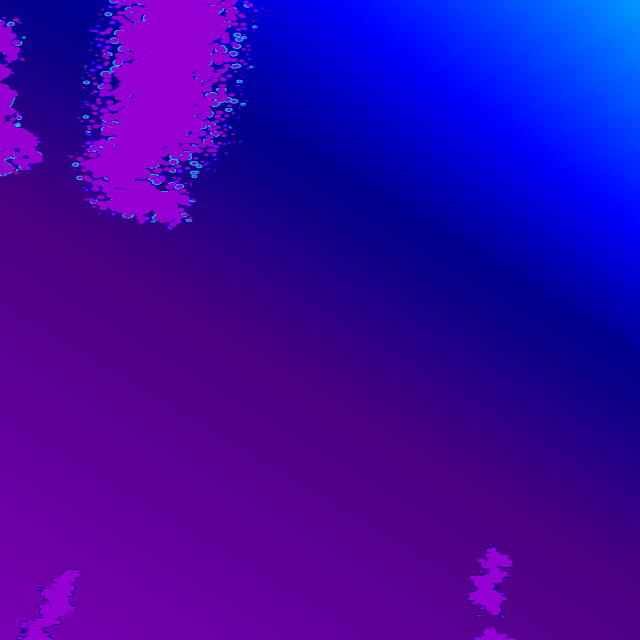
This background is drawn by a Shadertoy shader. Its source:

```glsl
// Diagonal violet-to-azure spectrum gradient with ragged violet speckle clusters.

const float SLOPE = 0.6;                // tilt of the colour bands
const float FAN = 0.6;                  // spread of the blue bands to the right
const float NAVY_AT = -0.036;           // band positions across the tilt
const float INDIGO_AT = 0.32;
const float VIOLET_AT = 1.42;
const float BLUE_AT = -0.28;
const float AZURE_AT = -0.684;
const vec3 VIOLET = vec3(0.58, 0.0, 0.83);
const vec3 INDIGO = vec3(0.29, 0.0, 0.51);
const vec3 NAVY = vec3(0.0, 0.0, 0.545);
const vec3 BLUE = vec3(0.0, 0.0, 1.0);
const vec3 AZURE = vec3(0.0, 0.6, 1.0);
const vec3 CYAN = vec3(0.0, 0.85, 1.0);
const vec2 GRAIN = vec2(72.0, 125.0);   // speckles per canvas side
const float FILL = 1.3;                 // solidity of the cluster cores
const float RIM = 0.16;                 // width of the coloured fringe

// Clusters: segment ends (xy, zw) and their reach
const int CLUSTERS = 9;
const vec4 SPINE[CLUSTERS] = vec4[](
    vec4(0.285, 1.02, 0.250, 0.83), vec4(0.250, 0.83, 0.190, 0.74),
    vec4(0.190, 0.69, 0.270, 0.68), vec4(0.000, 0.95, 0.012, 0.93),
    vec4(0.000, 0.88, 0.005, 0.74), vec4(0.020, 0.80, 0.050, 0.75),
    vec4(0.105, 0.09, 0.055, 0.00), vec4(0.770, 0.12, 0.760, 0.06),
    vec4(0.755, 0.00, 0.790, 0.00));
const float REACH[CLUSTERS] = float[](
    0.135, 0.085, 0.040, 0.032, 0.024, 0.022, 0.026, 0.030, 0.016);

vec2 hash2(vec2 p) {
    vec3 q = fract(p.xyx * vec3(0.1031, 0.1030, 0.0973));
    q += dot(q, q.yzx + 33.33);
    return fract((q.xx + q.yz) * q.zy);
}

// Cellular noise: distance to the nearest site, and that site's random value
vec2 cellular(vec2 p) {
    vec2 cell = floor(p);
    vec2 nearest = vec2(9.0, 0.0);
    for (int y = -1; y <= 1; y++)
    for (int x = -1; x <= 1; x++) {
        vec2 id = cell + vec2(x, y);
        float d = length(id + hash2(id) - p);
        if (d < nearest.x) nearest = vec2(d, hash2(id + 57.0).x);
    }
    return nearest;
}

float segmentDistance(vec2 p, vec2 a, vec2 b) {
    vec2 ab = b - a;
    return length(p - a - ab * clamp(dot(p - a, ab) / dot(ab, ab), 0.0, 1.0));
}

// One on a spine, falling to zero at its reach
float clusterDensity(vec2 p) {
    float density = 0.0;
    for (int i = 0; i < CLUSTERS; i++) {
        float d = segmentDistance(p, SPINE[i].xy, SPINE[i].zw);
        density = max(density, 1.0 - d / REACH[i]);
    }
    return density;
}

vec3 spectrum(vec2 p) {
    float band = 1.0 - p.y - SLOPE * p.x;
    float offset = band - NAVY_AT;
    if (offset < 0.0) {
        band = NAVY_AT + offset * (1.0 + FAN * (p.x - 0.75));
        // faint rays in the bright corner
        float ray = atan(p.y - 0.55, p.x - 0.3);
        band += 0.004 * sin(ray * 75.0) * smoothstep(0.0, -0.5, offset);
    }
    vec3 col = mix(NAVY, INDIGO, smoothstep(NAVY_AT, INDIGO_AT, band) * 0.3
             + 0.7 * clamp((band - NAVY_AT) / (INDIGO_AT - NAVY_AT), 0.0, 1.0));
    col = mix(col, VIOLET, clamp((band - INDIGO_AT) / (VIOLET_AT - INDIGO_AT), 0.0, 1.0));
    col = mix(col, BLUE, clamp((band - NAVY_AT) / (BLUE_AT - NAVY_AT), 0.0, 1.0));
    return mix(col, AZURE, clamp((band - BLUE_AT) / (AZURE_AT - BLUE_AT), 0.0, 1.0));
}

void mainImage(out vec4 fragColor, in vec2 fragCoord) {
    vec2 p = fragCoord / iResolution.xy;
    vec3 col = spectrum(p);

    // Ragged clusters: layered sines bend the spines, cells break the edges
    vec2 bent = p + 0.006 * vec2(sin(p.y * 95.0) + sin(p.y * 210.0 + p.x * 60.0),
                                 sin(p.x * 120.0 + p.y * 40.0));
    float density = clusterDensity(bent);
    vec2 speck = cellular(p * GRAIN);
    float field = FILL * density - speck.x;
    float soft = 1.2 * GRAIN.y / iResolution.y;

    // Fringe dashes: cyan and blue near the top, navy below
    float height = smoothstep(0.2, 0.75, p.y);
    vec3 rimColor = mix(NAVY, mix(BLUE, CYAN, step(0.8, speck.y)), height * step(0.6, speck.y));
    float rim = smoothstep(-RIM - soft * 0.5, -RIM + soft * 0.5, field);
    rim *= step(0.42, speck.y) * smoothstep(0.05, 0.12, density);
    col = mix(col, rimColor, rim);

    // Violet specks and cores
    float body = smoothstep(-soft * 0.5, soft * 0.5, field) * smoothstep(0.02, 0.1, density);
    col = mix(col, VIOLET, body);

    fragColor = vec4(col, 1.0);
}
```
